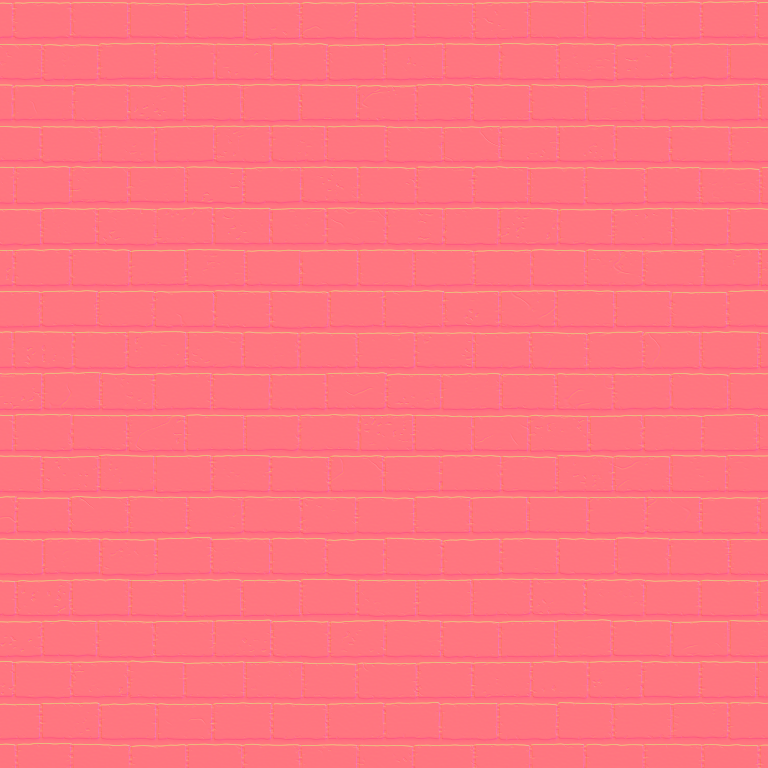
Reproduce this texture map procedurally as a Shadertoy shader.

```glsl
// Painted brick wall in running bond, drawn as a tinted surface-normal map.
// A height field (bricks, sloping bed mortar, narrow upright joints, wear) is
// differenced into a normal: up-slope shifts green, side-slope shifts blue.

const float ROWS = 18.63;              // courses down the canvas
const float COLS = 13.42;              // bricks across the canvas
const float ASPECT = ROWS / COLS;      // brick width, in course heights
const float FIRST_TOP = 0.07;          // top of first course below canvas top
const vec2  BOND = vec2(0.26, 0.73);   // joint offset of even and odd courses

// Lengths below are in course heights
const float BED = 0.150;               // mortar bed thickness
const float SLACK = 0.06;              // part of the bed above a brick's top
const float JOINT = 0.065;             // upright joint thickness
const float JOINT_DEPTH = 0.60;
const float JOINT_JITTER = 0.035;      // in brick widths
const float TOP_EDGE = 0.024;          // crisp upper arris
const float LOW_EDGE = 0.030;          // lower arris
const float LOW_DROP = 0.40;           // share of the fall at the lower arris
const float BED_SLOPE = 0.13;          // width of the mortar's gentle fall
const float SIDE_EDGE = 0.022;
const float CORNER = 0.022;
const float WANDER = 0.030;
const float GRAIN = 0.045;
const float PIT = 0.30;
const float CRACK = 0.25;
const float SAMPLE_STEP = 0.010;

const float RELIEF = 0.0150;           // height to slope
const float DOWN_GAIN = 0.62;          // strength of downward-facing slopes
const float LEFT_GAIN = 0.60;          // strength of left-facing slopes
const vec3  FLAT_COLOR = vec3(1.0, 0.46, 0.50);

float hash(vec2 p) {
    vec3 q = fract(p.xyx * vec3(0.1031, 0.1030, 0.0973));
    q += dot(q, q.yzx + 33.33);
    return fract((q.x + q.y) * q.z);
}

float signedHash(vec2 p) { return 2.0 * hash(p) - 1.0; }

vec2 gradientAt(vec2 cell) {
    float a = 6.28318 * hash(cell + 71.0);
    return vec2(cos(a), sin(a));
}

float gradientNoise(vec2 p) {
    vec2 i = floor(p), f = p - i;
    vec2 u = f * f * f * (f * (f * 6.0 - 15.0) + 10.0);
    vec2 e = vec2(1.0, 0.0);
    float low = mix(dot(gradientAt(i), f),
                    dot(gradientAt(i + e), f - e), u.x);
    float high = mix(dot(gradientAt(i + e.yx), f - e.yx),
                     dot(gradientAt(i + 1.0), f - 1.0), u.x);
    return mix(low, high, u.y);
}

float edge(float d, float width) {
    return smoothstep(-0.5 * width, 0.5 * width, d);
}

// Wear on a brick: fine grain, pits in clusters and at the rim, a rare crack
float wear(vec2 p, vec2 id, float rim) {
    float grain = GRAIN * gradientNoise(p * vec2(10.0, 15.0));
    float pitted = smoothstep(0.5, 0.95, hash(id + 5.0))
                 * smoothstep(0.05, 0.3, gradientNoise(p * 1.7 + 40.0));
    pitted = max(pitted, 0.7 * (1.0 - smoothstep(0.02, 0.12, rim)));
    float pits = smoothstep(0.24, 0.38, gradientNoise(p * vec2(8.0, 12.0) + 13.0));
    float cracked = step(0.9, hash(id + 19.0))
                  * smoothstep(0.0, 0.2, gradientNoise(p * 1.3 + 9.0));
    float path = abs(gradientNoise(p * vec2(1.2, 1.6) + 27.0)
                   + 0.06 * gradientNoise(p * 6.0));
    return grain - PIT * pitted * pits
         - CRACK * cracked * (1.0 - smoothstep(0.0, 0.04, path));
}

// Surface height; p runs right and down in course heights
float wallHeight(vec2 p) {
    float row = floor(p.y + SLACK);
    float y = p.y - row;

    // Nearest upright joint, then the brick on this side of it
    float x = p.x / ASPECT - (mod(row, 2.0) < 0.5 ? BOND.x : BOND.y);
    float j = floor(x + 0.5);
    float dx = x - j - JOINT_JITTER * signedHash(vec2(j, row) + 100.0);
    dx += 0.010 * gradientNoise(p * vec2(1.0, 8.0) + 60.0);
    vec2 brick = vec2(dx < 0.0 ? j - 1.0 : j, row);
    vec2 id = brick + 200.0;
    float across = x - brick.x - 0.5;
    float side = abs(dx) * ASPECT - 0.5 * JOINT;

    // Wavering upper and lower edges with slightly rounded corners
    float shift = WANDER * gradientNoise(vec2(p.x * 0.45, row * 7.3 + 0.5));
    float inset = CORNER * exp(-max(side, 0.0) / CORNER);
    float top = shift + 0.016 * signedHash(id) + 0.025 * across * signedHash(id + 31.0)
              + 0.022 * gradientNoise(vec2(p.x * 4.5, row * 3.7)) + 0.5 * inset;
    top = max(top, 0.5 * TOP_EDGE - SLACK);
    float bottom = 1.0 - BED + shift + 0.016 * signedHash(id + 47.0)
                 + 0.03 * gradientNoise(vec2(p.x * 4.0, row * 5.3 + 0.4)) - inset;

    float fall = mix(edge(bottom + 0.015 - y, BED_SLOPE),
                     edge(bottom - y, LOW_EDGE), LOW_DROP);
    float course = edge(y - top, TOP_EDGE) * fall;
    float broken = smoothstep(-0.3, 0.1, gradientNoise(p * vec2(2.0, 11.0) + 81.0));
    float upright = 1.0 - edge(side, SIDE_EDGE);
    float face = 1.0 - JOINT_DEPTH * mix(0.35, 1.0, broken) * upright;
    float rim = min(max(side, 0.0), min(y - top, bottom - y));
    float mortarGrain = 0.05 * gradientNoise(p * 13.0 + 150.0);
    return course * (face + wear(p, id, rim)) + (1.0 - course) * mortarGrain;
}

void mainImage(out vec4 fragColor, in vec2 fragCoord) {
    vec2 uv = fragCoord / iResolution.xy;
    vec2 p = vec2(uv.x, 1.0 - uv.y) * ROWS - vec2(0.0, FIRST_TOP);

    // Central differences, widened to the pixel footprint
    float h = max(SAMPLE_STEP, 0.5 * ROWS / iResolution.y);
    vec2 e = vec2(h, 0.0);
    vec2 slope = vec2(wallHeight(p - e) - wallHeight(p + e),
                      wallHeight(p + e.yx) - wallHeight(p - e.yx)) * RELIEF / (2.0 * h);
    slope *= mix(vec2(LEFT_GAIN, DOWN_GAIN), vec2(1.0), step(0.0, slope));
    vec3 normal = normalize(vec3(slope, 1.0));

    vec3 color = FLAT_COLOR + 0.5 * vec3(normal.z - 1.0, normal.y, normal.x);
    fragColor = vec4(clamp(color, 0.0, 1.0), 1.0);
}
```
